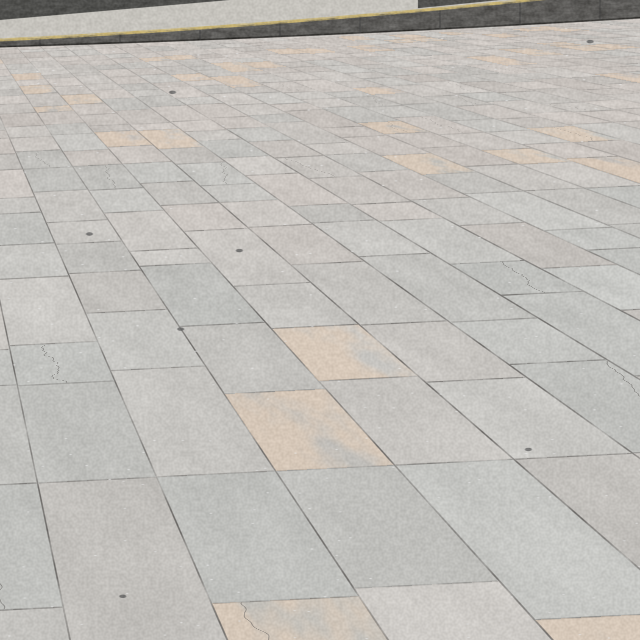
A WebGL 1 fragment shader for this texture:

```glsl
precision highp float;
// Worn stone paving receding towards a kerb with a faded yellow edge.
// A projective ground mapping gives straight slab columns; each column has
// jittered cross joints, and hashes and gradient noise vary tint and wear.
uniform vec2 u_resolution;

const vec2 VANISH = vec2(-0.1146, -0.0820);  // where columns converge (y down)
const float TILT = 0.05;                     // slope of the cross joints
const float COL_START = 0.205;
const float COL_STEP = 0.22;
const float ROW_START = 1.183;
const float ROW_STEP = 0.2304;

const vec3 COOL_STONE = vec3(0.765, 0.768, 0.755);
const vec3 WARM_STONE = vec3(0.795, 0.772, 0.752);
const vec3 PEACH_STONE = vec3(0.860, 0.785, 0.710);
const vec3 JOINT = vec3(0.40, 0.39, 0.38);
const vec3 KERB = vec3(0.36, 0.355, 0.345);
const vec3 KERB_EDGE = vec3(0.78, 0.70, 0.45);

float hash(vec2 p) {
  vec3 q = fract(vec3(p.xyx) * 0.1031);
  q += dot(q, q.yzx + 33.33);
  return fract((q.x + q.y) * q.z);
}

float corner(vec2 cell, vec2 offset) {
  float a = 6.2832 * hash(cell);
  return dot(vec2(cos(a), sin(a)), offset);
}

float gradientNoise(vec2 p) {
  vec2 i = floor(p), f = fract(p);
  vec2 u = f * f * f * (f * (f * 6.0 - 15.0) + 10.0);
  vec2 e = vec2(1.0, 0.0);
  return mix(mix(corner(i, f), corner(i + e, f - e), u.x),
             mix(corner(i + e.yx, f - e.yx), corner(i + 1.0, f - 1.0), u.x), u.y);
}

float fbm(vec2 p) {
  float sum = 0.0, amp = 0.6;
  for (int k = 0; k < 4; k++) {
    sum += amp * gradientNoise(p);
    p = p * 2.03 + 17.3;
    amp *= 0.55;
  }
  return sum;
}

// Coverage of a line at distance d
float stroke(float d, float halfWidth, float aa) {
  return 1.0 - smoothstep(max(halfWidth - aa, 0.0), halfWidth + aa, d);
}

// Coverage of the side where d is positive
float side(float d, float aa) { return smoothstep(-aa, aa, d); }

// Cross joint position; row zero runs straight through all columns
float rowJoint(float col, float row) {
  return row + (hash(vec2(col + 41.0, row + 67.0)) - 0.5) * 0.6 * step(0.5, abs(row));
}

// Sparse flattened flecks scattered one per grid cell
float flecks(vec2 p, float scale, float share, float radius, float aa) {
  vec2 cell = floor(p * scale);
  vec2 centre = 0.25 + 0.5 * vec2(hash(cell + 3.1), hash(cell + 8.7));
  vec2 d = (fract(p * scale) - centre) / scale;
  return stroke(length(d * vec2(0.6, 1.2)), radius, aa) * step(1.0 - share, hash(cell + 21.0));
}

vec3 paving(vec2 p, float aa) {
  // Ground coordinates: s across the columns, z away from the viewer
  float w = max(dot(p - VANISH, vec2(TILT, 1.0)), 0.04);
  float s = (p.x - VANISH.x) / w, z = 1.0 / w;
  float column = (s - COL_START) / COL_STEP, q = (z - ROW_START) / ROW_STEP;
  float col = floor(column), row = floor(q);
  row -= step(q, rowJoint(col, row));
  row += step(rowJoint(col, row + 1.0), q);
  float lo = rowJoint(col, row), hi = rowJoint(col, row + 1.0);
  vec2 local = vec2(fract(column), (q - lo) / (hi - lo));
  vec2 id = vec2(col + 13.0, row + 29.0);
  float near = smoothstep(0.1, 0.65, w);

  // Slab tint, peach staining and mottled wear
  float mottle = fbm(vec2(s * 8.0, z * 6.0) + id * 0.7);
  vec3 stone = mix(WARM_STONE, COOL_STONE, clamp(near * 0.8 + hash(id + 5.0) - 0.5, 0.0, 1.0));
  stone += (hash(id) - 0.5) * 0.045 + mottle * 0.06;
  float peachSlab = max(step(0.91, hash(id + 90.0)), step(distance(vec2(col, row), vec2(2.0, 0.0)), 0.1));
  stone = mix(stone, PEACH_STONE, peachSlab * smoothstep(-0.35, 0.2, mottle + 0.3 - local.x * 0.35) * 0.75);

  // Joints, with distances measured on the canvas
  float colDist = min(local.x, 1.0 - local.x) * COL_STEP * w / length(vec2(1.0 - TILT * s, s));
  float rowDist = min(q - lo, hi - q) * ROW_STEP * w * w;
  float halfWidth = 0.0005 + 0.0008 * w;
  float wear = clamp(0.7 + 0.9 * gradientNoise(p * 23.0), 0.15, 1.0);
  float colLine = stroke(colDist, halfWidth, aa) * mix(1.0, 0.55, smoothstep(1.2, 2.5, s));
  float rowLine = stroke(rowDist, halfWidth * 0.85, aa) * mix(0.35, 0.9, hash(id + 51.0));
  float joint = max(colLine, rowLine) * wear * mix(0.2, 0.9, near);

  // Wandering cracks in a few slabs
  float path = 0.5 + (hash(id + 7.0) - 0.5) * local.y + 0.28 * fbm(vec2(local.y * 3.0, id.x + id.y * 0.37));
  float crack = stroke(abs(local.x - path) * COL_STEP * w, 0.0006, aa);
  crack *= step(0.9, hash(id + 33.0)) * near * 0.5;
  return mix(stone, JOINT, max(joint, crack));
}

void main() {
  vec2 p = gl_FragCoord.xy / u_resolution;
  p.y = 1.0 - p.y;
  float aa = 0.75 / u_resolution.y;
  vec3 colour = paving(p, aa);
  colour = mix(colour, vec3(0.36), flecks(p, 9.0, 0.10, 0.0032, aa) * 0.75);
  colour = mix(colour, vec3(0.90), flecks(p + 0.37, 45.0, 0.12, 0.0010, aa) * 0.6);

  // Kerb face, yellow edge, upper walk and the dark steps behind it
  float base = 0.0742 - 0.03 * p.x - 0.0154 * p.x * p.x;
  float edge = 0.0625 - 0.05 * p.x - 0.0307 * p.x * p.x;
  float rough = fbm(p * vec2(40.0, 110.0));
  vec3 face = KERB + rough * 0.14 - 0.15 * stroke(abs(p.y - base), 0.0025, aa);
  face = mix(face, vec3(0.24), stroke(abs(fract(p.x * 8.0) - 0.5) / 8.0, 0.0008, aa) * 0.6);
  colour = mix(colour, face, side(base - p.y, aa));
  colour = mix(colour, vec3(0.775, 0.765, 0.74) + rough * 0.04, side(edge - p.y, aa));
  colour = mix(colour, KERB_EDGE, stroke(abs(p.y - edge), 0.0024, aa) * clamp(0.8 + rough, 0.3, 1.0));
  float steps = max(side(0.0312 - 0.087 * p.x - p.y, aa),
                    side(0.013 - 0.1 * (p.x - 0.651) - p.y, aa) * side(p.x - 0.653, aa) * side(edge - p.y, aa));
  colour = mix(colour, vec3(0.31, 0.31, 0.30) + rough * 0.1, steps);

  // Fine stone grain
  colour += 0.05 * gradientNoise(p * 230.0) + 0.03 * gradientNoise(p * 95.0 + 4.0);
  gl_FragColor = vec4(clamp(colour, 0.0, 1.0), 1.0);
}
```
